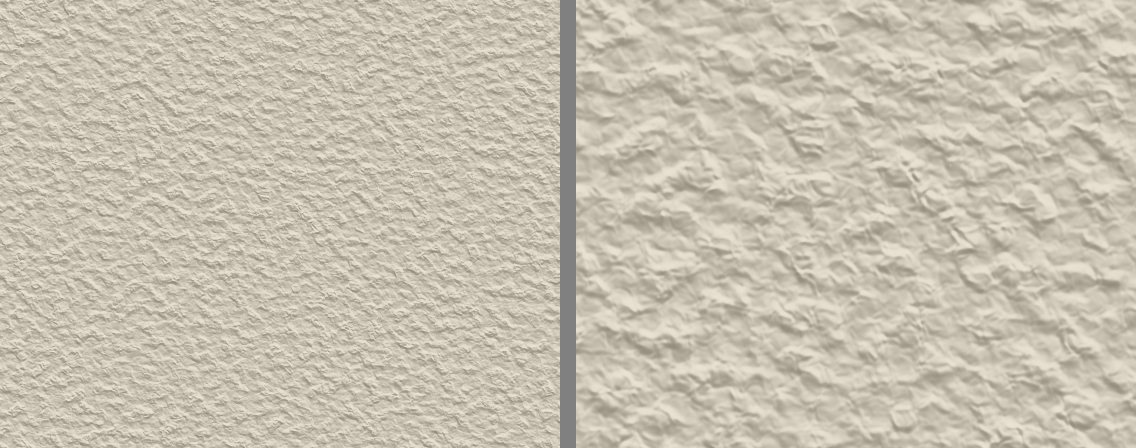
Left: the whole. Right: its middle third, enlarged.
Reproduce this texture procedurally as a WebGL 2 fragment shader.

```glsl
#version 300 es
precision highp float;
precision highp int;

uniform vec2 u_resolution;
out vec4 fragColor;

const vec3 PLASTER = vec3(0.788, 0.762, 0.699);
const vec2 LIGHT_DIR = vec2(0.24, 0.971);   // from above, slightly right
const float LUMP_FREQ = 42.0;               // lumps per canvas height
const float LUMP_RELIEF = 0.4;
const float CRUMB_RELIEF = 0.55;
const float GRAIN_RELIEF = 0.85;
const float DUST_RELIEF = 0.65;
const float LEDGE_RELIEF = 0.18;
const float GRANULE_FREQ = 88.0;
const float GRANULE_RELIEF = 0.34;
const float STRETCH = 1.15;                 // horizontal elongation
const float TILT = 0.1;                     // lean of the lumps
const float WARP = 0.005;
const float SAMPLE_STEP = 0.0013;
const float SLOPE_GAIN = 0.85;
const float LIGHT_RANGE = 0.125;
const float SHADOW_RANGE = 0.22;
const float SHADOW_SOFTNESS = 0.6;

// Integer hash giving a gradient in [-1, 1]^2
vec2 hashGradient(vec2 cell) {
    uvec2 v = uvec2(ivec2(cell) + 32768);
    v = v * 1664525u + 1013904223u;
    v.x += v.y * 1664525u;
    v.y += v.x * 1664525u;
    v ^= v >> 16u;
    v.x += v.y * 1664525u;
    v.y += v.x * 1664525u;
    v ^= v >> 16u;
    return vec2(v & 65535u) / 32767.5 - 1.0;
}

float gradientNoise(vec2 p) {
    vec2 cell = floor(p);
    vec2 f = p - cell;
    vec2 w = f * f * f * (f * (f * 6.0 - 15.0) + 10.0);
    vec2 e = vec2(1.0, 0.0);
    float a = dot(hashGradient(cell), f);
    float b = dot(hashGradient(cell + e.xy), f - e.xy);
    float c = dot(hashGradient(cell + e.yx), f - e.yx);
    float d = dot(hashGradient(cell + e.xx), f - e.xx);
    return mix(mix(a, b, w.x), mix(c, d, w.x), w.y);
}

// Rounded domes of varied size at jittered cell centres
float granules(vec2 p) {
    vec2 cell = floor(p);
    float height = 0.0;
    for (int y = -1; y <= 1; y++) {
        for (int x = -1; x <= 1; x++) {
            vec2 c = cell + vec2(x, y);
            vec2 delta = c + 0.5 + 0.45 * hashGradient(c) - p;
            float size = 0.65 + 0.3 * hashGradient(c + 513.0).x;
            height = max(height, size - dot(delta, delta) / size);
        }
    }
    return height;
}

// Plaster height: lumps carrying crumbs, granules and fine grains
float plasterHeight(vec2 p) {
    vec2 q = vec2(p.x / STRETCH, p.y + TILT * p.x);
    q += WARP * vec2(gradientNoise(q * 85.0 + 7.3), gradientNoise(q * 79.0 + 91.7));

    float lump = smoothstep(-0.15, 0.3, gradientNoise(q * LUMP_FREQ));
    float roughness = mix(0.6, 1.3, lump) * (1.0 + 0.5 * gradientNoise(p * 5.0 + 3.1));

    float crumbFreq = LUMP_FREQ * 1.9;
    float grainFreq = LUMP_FREQ * 3.7;
    float dustFreq = LUMP_FREQ * 6.1;
    float crumb = gradientNoise(q * crumbFreq + 17.2) / crumbFreq;
    float grain = gradientNoise(q * grainFreq + 41.6) / grainFreq;
    float dust = gradientNoise(q * dustFreq + 73.9) / dustFreq;
    float ledge = gradientNoise(p * vec2(9.0, 48.0) + 29.4) / 48.0;
    float granule = granules(q * GRANULE_FREQ + 5.7) / GRANULE_FREQ;

    return LUMP_RELIEF * lump / LUMP_FREQ
         + CRUMB_RELIEF * crumb
         + (GRAIN_RELIEF * grain + DUST_RELIEF * dust + GRANULE_RELIEF * granule) * roughness
         + LEDGE_RELIEF * ledge;
}

void main() {
    vec2 p = gl_FragCoord.xy / u_resolution.y;

    // Slope facing the light
    vec2 offset = LIGHT_DIR * SAMPLE_STEP;
    float slope = (plasterHeight(p - offset) - plasterHeight(p + offset)) / (2.0 * SAMPLE_STEP);
    float s = slope * SLOPE_GAIN;

    // Soft highlights, deeper shadows
    float shade = s > 0.0 ? LIGHT_RANGE * tanh(s)
                          : SHADOW_RANGE * tanh(SHADOW_SOFTNESS * s);

    fragColor = vec4(clamp(PLASTER + shade, 0.0, 1.0), 1.0);
}
```
